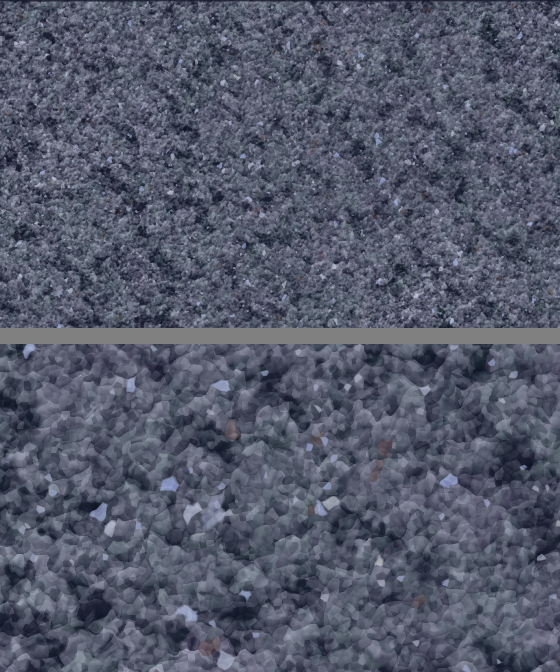
Top, the full canvas; bottom, a detail of the centre.
Reproduce this texture procedurally as a WebGL 1 fragment shader.

```glsl
precision highp float;
// Rough blue-grey asphalt: crumbled grit, dark slanting pits and scattered pale chips.
uniform vec2 u_resolution;

vec2 hash2(vec2 p) {
  vec3 q = fract(p.xyx * vec3(0.1031, 0.1030, 0.0973));
  q += dot(q, q.yzx + 33.33);
  return fract((q.xx + q.yz) * q.zy);
}

float noise(vec2 p) {
  vec2 i = floor(p), f = fract(p);
  f = f * f * (3.0 - 2.0 * f);
  float low = mix(hash2(i).x, hash2(i + vec2(1.0, 0.0)).x, f.x);
  float high = mix(hash2(i + vec2(0.0, 1.0)).x, hash2(i + 1.0).x, f.x);
  return mix(low, high, f.y);
}

vec2 turn(vec2 p) {
  return vec2(0.8 * p.x - 0.6 * p.y, 0.6 * p.x + 0.8 * p.y);
}

// Cellular grain: xy = offset from its centre, z = gap to the next grain, w = random id.
vec4 grain(vec2 p) {
  vec2 cell = floor(p), offset = vec2(0.0), id = vec2(0.0);
  float nearest = 9.0, second = 9.0;
  for (int y = -1; y <= 1; y++) {
    for (int x = -1; x <= 1; x++) {
      vec2 c = cell + vec2(float(x), float(y));
      vec2 d = p - c - hash2(c);
      float dist = length(d);
      if (dist < nearest) {
        second = nearest;
        nearest = dist;
        offset = d;
        id = c;
      } else {
        second = min(second, dist);
      }
    }
  }
  return vec4(offset, second - nearest, hash2(id + 71.0).x);
}

// Crumbly height: ridged bumps from coarse to fine
float relief(vec2 p) {
  float height = 0.0, size = 0.5;
  p = turn(p) * 27.0;
  for (int i = 0; i < 4; i++) {
    height += size * abs(2.0 * noise(p) - 1.0);
    p = turn(p) * 1.9 + 13.7;
    size *= 0.62;
  }
  return height;
}

vec3 asphalt(vec2 p) {
  vec2 light = normalize(vec2(-0.6, 0.8));
  vec2 warp = vec2(noise(p * 48.0), noise(p * 48.0 + 31.0)) - 0.5;
  vec2 crumble = vec2(noise(p * 120.0), noise(p * 120.0 + 57.0)) - 0.5;
  vec2 q = p + 0.018 * warp + 0.011 * crumble;
  vec4 stone = grain(turn(q) * vec2(40.0, 32.0));
  vec4 grit = grain(turn(p + 0.008 * warp + 0.006 * crumble) * vec2(82.0, 66.0) + 17.0);
  vec4 sand = grain(p * 150.0 + 5.0);

  // Uneven grain tones, tilted facets and lit crumbs
  float rough = mix(0.8, 1.15, noise(p * 2.3 + 4.0));
  float tone = 0.08 * (stone.w - 0.5) + 0.09 * dot(stone.xy, light);
  tone += 0.17 * (grit.w - 0.5) + 0.10 * dot(grit.xy, light);
  tone += 0.19 * (sand.w - 0.5);
  tone += 0.29 * (relief(p) - relief(p + 0.006 * light));

  // Soft shadows beside grains and in slanting pits
  tone -= 0.05 * (1.0 - smoothstep(0.0, 0.3, grit.z)) * step(0.5, noise(p * 40.0 + 3.0));
  vec2 along = turn(p + 0.012 * crumble);
  tone -= 0.16 * smoothstep(0.64, 0.86, noise(along * vec2(24.0, 40.0) + 50.0));
  tone = 0.355 + rough * tone + 0.03 * (noise(p * 5.0) - 0.5);
  tone = max(tone, 0.11 + 0.3 * (tone - 0.11));
  vec3 color = max(tone, 0.05) + vec3(0.0, 0.021, 0.088);

  // Faint mineral tints: teal to violet, with rare dull rust
  float tint = noise(p * 14.0 + 80.0) + fract(grit.w * 37.0) - 1.0;
  color += tint * vec3(0.014, -0.013, 0.010);
  float rust = step(0.994, fract(grit.w * 91.0));
  color += rust * vec3(0.06, 0.015, -0.02);

  // Pale chips in three sizes
  float sparkle = step(0.988, sand.w) * smoothstep(0.0, 0.25, sand.z);
  float chip = step(0.989, grit.w) * smoothstep(0.03, 0.25, grit.z);
  float slab = step(0.995, stone.w) * smoothstep(0.05, 0.25, stone.z);
  vec3 pale = mix(vec3(0.56, 0.62, 0.82), vec3(0.69, 0.70, 0.72), fract(grit.w * 613.0));
  color = mix(color, pale, 0.65 * sparkle);
  color = mix(color, pale + 0.4 * (tone - 0.4), 0.8 * chip);
  return mix(color, vec3(0.50, 0.53, 0.64) + 0.6 * (tone - 0.35), 0.65 * slab);
}

void main() {
  // Four samples per pixel smooth the grain edges
  vec3 color = vec3(0.0);
  for (int j = 0; j < 2; j++) {
    for (int i = 0; i < 2; i++) {
      vec2 jitter = vec2(float(i), float(j)) * 0.5 - 0.25;
      color += 0.25 * asphalt((gl_FragCoord.xy + jitter) / u_resolution.y);
    }
  }

  // Thin dark seam along the top
  float seam = smoothstep(0.993, 0.998, gl_FragCoord.y / u_resolution.y);
  color = mix(color, vec3(0.09, 0.10, 0.17), 0.8 * seam);
  gl_FragColor = vec4(color, 1.0);
}
```
